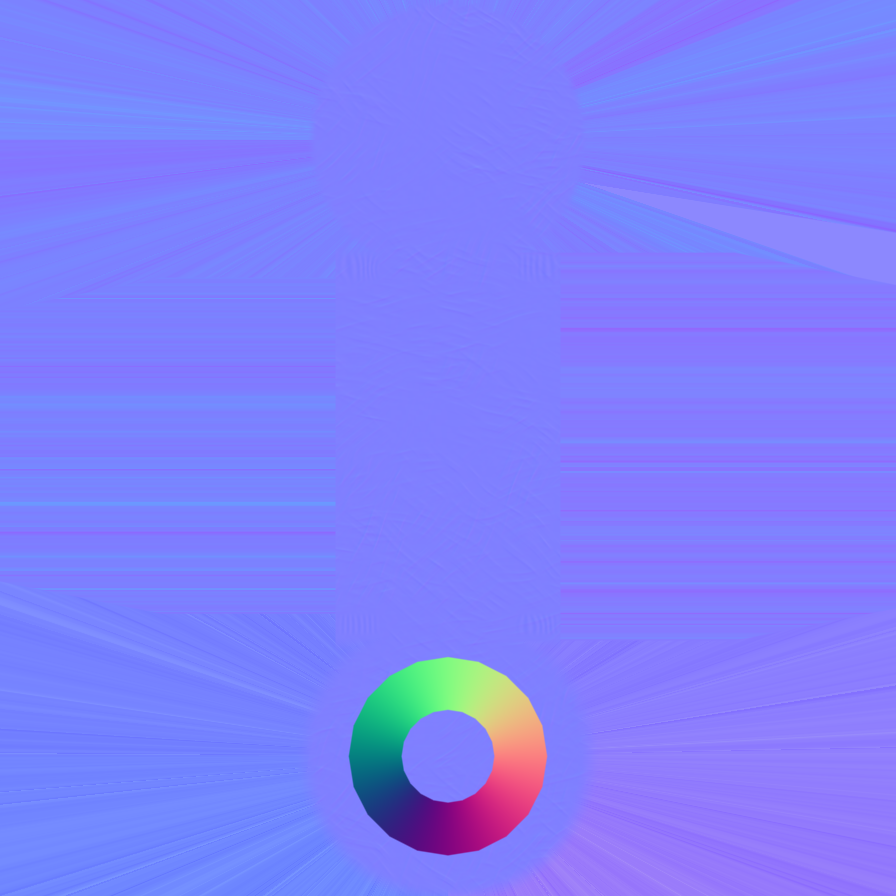
A WebGL 1 fragment shader for this texture map:

```glsl
precision highp float;
uniform vec2 u_resolution;

const float PI = 3.14159265;

float hash(vec2 p) {
  vec3 q = fract(vec3(p.xyx) * 0.1031);
  q += dot(q, q.yzx + 33.33);
  return fract((q.x + q.y) * q.z);
}

float noise(vec2 p) {
  vec2 i = floor(p), f = fract(p);
  f = f * f * (3.0 - 2.0 * f);
  return mix(mix(hash(i), hash(i + vec2(1.0, 0.0)), f.x),
             mix(hash(i + vec2(0.0, 1.0)), hash(i + 1.0), f.x), f.y);
}

// 1 between lo and hi, with soft ends
float band(float x, float lo, float hi, float soft) {
  return smoothstep(lo - soft, lo + soft, x) * (1.0 - smoothstep(hi - soft, hi + soft, x));
}

// Signed variation along one axis, with rare strong lines
float streaks(float x, float seed) {
  float sum = 0.0;
  float freq = 14.0;
  for (int i = 0; i < 4; i++) {
    sum += (noise(vec2(x * freq + 50.0, seed + float(i) * 7.0)) - 0.5) * 0.4;
    freq *= 2.5;
  }
  float line = noise(vec2(x * 150.0 + 50.0, seed + 41.0));
  return sum + sign(sum) * pow(line, 8.0);
}

// Scratched relief: patches of stretched noise in several directions
float relief(vec2 p) {
  float h = 0.0;
  for (int i = 0; i < 5; i++) {
    float k = float(i);
    float a = -0.7 + k * 0.47;
    vec2 q = mat2(cos(a), -sin(a), sin(a), cos(a)) * (p + 3.0);
    q += 0.012 * noise(p * 22.0 + k * 9.0);
    float patchMask = smoothstep(0.4, 0.75, noise(p * 17.0 + k * 13.0));
    h += patchMask * pow(noise(q * vec2(38.0, 230.0)), 3.0);
  }
  return h + 0.25 * noise(p * 160.0);
}

vec2 grain(vec2 p) {
  float e = 0.0015;
  float h = relief(p);
  return 0.035 * vec2(h - relief(p + vec2(e, 0.0)), h - relief(p + vec2(0.0, e)));
}

vec2 topFan(vec2 d, float right) {
  float t = atan(d.y, abs(d.x));
  vec2 leftTilt = vec2(-0.018, 0.012);
  leftTilt += vec2(-0.012, 0.028) * band(t, 0.0, 0.14, 0.002);
  leftTilt += vec2(0.032, -0.045) * band(t, -0.18, 0.0, 0.002) * smoothstep(-0.25, 0.0, t);
  vec2 rightTilt = vec2(-0.008, 0.006);
  rightTilt += vec2(0.032, -0.04) * band(t, 0.375, 0.58, 0.004);
  rightTilt += vec2(-0.025, 0.025) * band(t, 0.23, 0.375, 0.004);
  rightTilt += vec2(-0.025, 0.015) * band(t, -0.48, -0.31, 0.01);
  rightTilt += vec2(0.02, -0.06) * band(t, -0.205, -0.185, 0.004);
  // Pale wedge
  vec2 w = d - vec2(0.151, -0.048);
  float wedge = band(w.y / max(w.x, 0.001), -0.347, -0.16, 0.004) * step(0.0, w.x);
  rightTilt = mix(rightTilt, vec2(0.05, 0.035), wedge);
  float s = streaks(t, 3.0 + right * 60.0) * (1.0 - wedge);
  return mix(leftTilt, rightTilt, right) + s * vec2(0.025, -0.05);
}

vec2 bottomFan(vec2 d, float right) {
  float t = atan(d.y, abs(d.x));
  float low = smoothstep(0.5, -0.7, t);
  vec2 tilt = mix(vec2(-0.035 - 0.035 * low, 0.005 + 0.015 * low),
                  vec2(0.03 + 0.075 * low, -0.01 - 0.01 * low), right);
  tilt.y += 0.012 * step(t, 0.0) * (1.0 - right);
  return tilt + streaks(t, 17.0 + right * 60.0) * vec2(0.035, 0.05);
}

// Distance to a 20-sided polygon with a corner on the x axis
float polygon(vec2 d, float radius) {
  float a = mod(atan(d.y, d.x) + 2.0 * PI, PI / 10.0) - PI / 20.0;
  return length(d) * cos(a) - radius * cos(PI / 20.0);
}

void main() {
  vec2 p = gl_FragCoord.xy / u_resolution;
  float px = 1.0 / u_resolution.y;
  float right = step(0.5, p.x);
  float side = abs(p.x - 0.5);
  vec2 dTop = p - vec2(0.5, 0.844);
  vec2 dLow = p - vec2(0.5, 0.156);

  // Horizontal streaks beside the column
  vec2 outer = mix(vec2(-0.016, 0.006), vec2(0.012, -0.006), right);
  outer += streaks(p.y * 2.2, 29.0 + right * 60.0) * vec2(0.05, -0.07);
  outer += vec2(0.012, -0.02) * right * smoothstep(0.67, 0.70, p.y);

  // Radial fans above and below
  float slope = 0.2 * max(side - 0.32, 0.0);
  float upper = mix(0.69, 0.718, right) - slope;
  float lower = mix(0.315, 0.285, right) + slope;
  outer = mix(outer, topFan(dTop, right), smoothstep(upper - px, upper + px, p.y));
  outer = mix(bottomFan(dLow, right), outer, smoothstep(lower - px, lower + px, p.y));

  // Textured column and end discs
  float column = (1.0 - smoothstep(0.1245, 0.1265, side)) * band(p.y, 0.28, 0.72, 0.012);
  float discs = max(1.0 - smoothstep(0.146, 0.158, length(dTop)),
                    1.0 - smoothstep(0.145, 0.172, length(dLow)));
  vec2 tilt = mix(outer, grain(p), max(column, discs));

  // Ripples at the column corners
  float corner = band(side, 0.08, 0.12, 0.008)
    * max(band(p.y, 0.69, 0.715, 0.008), band(p.y, 0.293, 0.313, 0.004));
  tilt += corner * vec2(0.018, 0.01) * sin(side * 900.0 + 12.0 * noise(p * 40.0));

  vec3 color = vec3(0.5 + tilt, 1.0);
  color.b -= 0.25 * max(tilt.x - 0.03, 0.0);

  // Bevelled ring with outward-facing normals
  vec2 dir = dLow / max(length(dLow), 0.001);
  vec3 ringColor = vec3(0.5 + 0.48 * dir, 0.5);
  float ring = max(polygon(dLow, 0.1107), -polygon(dLow, 0.0518));
  color = mix(color, ringColor, 1.0 - smoothstep(-px, px, ring));

  gl_FragColor = vec4(color, 1.0);
}
```
